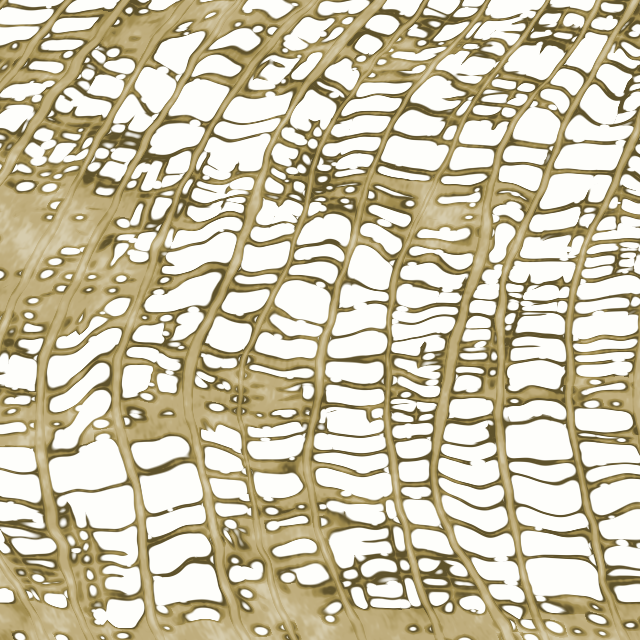
A three.js fragment shader for this texture:

```glsl
varying vec2 vUv;

const vec3 PAPER = vec3(0.995, 0.995, 0.985);
const vec3 UMBER = vec3(0.37, 0.32, 0.17);
const vec3 OCHRE = vec3(0.63, 0.55, 0.31);
const vec3 TAN = vec3(0.75, 0.68, 0.49);
const vec3 CREAM = vec3(0.84, 0.80, 0.68);

float hash(vec2 p) {
  vec3 q = fract(p.xyx * 0.1031);
  q += dot(q, q.yzx + 33.33);
  return fract((q.x + q.y) * q.z);
}

float noise(vec2 p) {
  vec2 i = floor(p);
  vec2 f = fract(p);
  f = f * f * (3.0 - 2.0 * f);
  float low = mix(hash(i), hash(i + vec2(1.0, 0.0)), f.x);
  float high = mix(hash(i + vec2(0.0, 1.0)), hash(i + 1.0), f.x);
  return mix(low, high, f.y);
}

float fbm(vec2 p) {
  float sum = 0.0;
  float gain = 0.53;
  for (int i = 0; i < 4; i++) {
    sum += gain * noise(p);
    p = p * 2.03 + 17.1;
    gain *= 0.5;
  }
  return sum;
}

float smoothMin(float a, float b, float k) {
  float h = max(k - abs(a - b), 0.0) / k;
  return min(a, b) - 0.25 * h * h * k;
}

// Long strands (x) and the rungs strung between neighbours (y), as distances
vec2 ladder(vec2 q, float strandFreq, float rungFreq, float width, float seed) {
  float t = q.x * strandFreq;
  float base = floor(t);
  float column = base - 1.0;
  float strand = 1.0;
  for (int k = -1; k <= 1; k++) {
    float id = base + float(k);
    float sway = noise(vec2(q.y * 4.5, id * 7.3 + seed));
    float center = id + 0.5 * hash(vec2(id, seed)) + 0.45 * sway;
    float swell = mix(0.65, 1.35, noise(vec2(q.y * 11.0, id * 3.7 + seed)));
    float halfWidth = width * swell * mix(0.45, 1.0, hash(vec2(id, seed + 5.0)));
    strand = min(strand, abs(t - center) / strandFreq - halfWidth);
    if (center < t) column = id;
  }

  float lane = column + seed;
  float freq = rungFreq * mix(0.65, 1.45, hash(vec2(lane, 2.0)));
  float tilt = (hash(vec2(lane, 9.0)) - 0.5) * 0.8 * t;
  float s = q.y * freq + tilt + 0.8 * noise(vec2(q.x * 17.0, q.y * 9.0 + lane));
  float rung = 1.0;
  for (int k = -1; k <= 1; k++) {
    float id = floor(s) + float(k);
    float center = id + 0.7 * hash(vec2(id, lane));
    float halfWidth = width * mix(0.16, 0.5, hash(vec2(id, lane + 31.0)));
    rung = min(rung, abs(s - center) / freq - halfWidth);
  }
  return vec2(strand, rung);
}

// Small oval gaps, positive inside
float pores(vec2 q, vec2 freq) {
  vec2 cell = floor(q * freq);
  vec2 center = 0.35 + 0.3 * vec2(hash(cell), hash(cell + 41.0));
  float radius = mix(0.1, 0.34, hash(cell + 73.0));
  float open = step(hash(cell + 19.0), 0.42);
  return open * (radius - length(fract(q * freq) - center)) / freq.y - (1.0 - open);
}

// Strands lean left at the bottom and sweep right toward the top
vec2 bend(vec2 p) {
  float sweep = 0.45 * p.y - 0.72 * p.y * p.y * mix(1.05, 0.8, p.x);
  float sag = 0.17 * p.x * smoothstep(0.2, 0.9, p.y);
  return vec2(p.x + sweep, p.y + sag);
}

vec3 fibreColor(float tone) {
  vec3 color = mix(UMBER, OCHRE, smoothstep(0.08, 0.42, tone));
  color = mix(color, TAN, smoothstep(0.42, 0.7, tone));
  return mix(color, CREAM, smoothstep(0.72, 1.0, tone));
}

void main() {
  vec2 p = vUv;
  vec2 warp = vec2(noise(p * 5.0), noise(p * 5.0 + 37.0)) - 0.5;
  vec2 ripple = vec2(noise(p * 34.0), noise(p * 34.0 + 61.0)) - 0.5;
  vec2 q = bend(p + 0.035 * warp + 0.007 * ripple);

  // Webbed areas where the net thickens
  float belt = exp(-pow((p.y - 0.36 - 0.08 * warp.y) / 0.035, 2.0));
  float floorEdge = 1.0 - smoothstep(0.015, 0.06, p.y + 0.03 * warp.x);
  float web = smoothstep(0.5, 0.78, fbm(q * vec2(4.0, 9.0) + 3.0) + 0.1 * belt);
  web = max(web, floorEdge);

  // Coarse net joined with patches of fine net
  vec2 coarse = ladder(q, 9.5, 19.0, 0.0115, 11.0);
  vec2 fine = ladder(q + 0.013 * warp, 17.0, 31.0, 0.0052, 57.0);
  float patches = smoothstep(0.4, 0.6, fbm(q * vec2(6.0, 8.0) + 23.0));
  float net = smoothMin(coarse.x, coarse.y, 0.013);
  float mesh = smoothMin(fine.x, fine.y, 0.009) + 0.022 * (1.0 - patches);
  net = smoothMin(net, mesh, 0.009) - 0.014 * web - 0.02 * floorEdge;
  net = max(net, min(pores(q, vec2(27.0, 44.0)), coarse.x - 0.002));

  // Dark rims, paler strand crests and mottled pigment
  float cover = (1.0 - smoothstep(-0.001, 0.001, coarse.x)) * (1.0 - 0.6 * web);
  float depth = smoothstep(0.0, 0.008, -net);
  depth = mix(depth, smoothstep(-0.001, 0.0065, -coarse.x), cover);
  float mottle = fbm(p * 24.0) - 0.5;
  float grain = noise(q * vec2(210.0, 120.0)) - 0.5;
  float shadow = smoothstep(0.5, 0.75, fbm(q * vec2(13.0, 10.0) + 71.0));
  float tone = 0.1 + 0.58 * depth + 0.1 * cover + 0.1 * web;
  tone += 0.65 * mottle + 0.14 * grain - 0.3 * shadow * (1.0 - cover) * (1.0 - 0.5 * web);

  float ink = 1.0 - smoothstep(-0.0013, 0.0013, net);
  gl_FragColor = vec4(mix(PAPER, fibreColor(tone), ink), 1.0);
}
```
